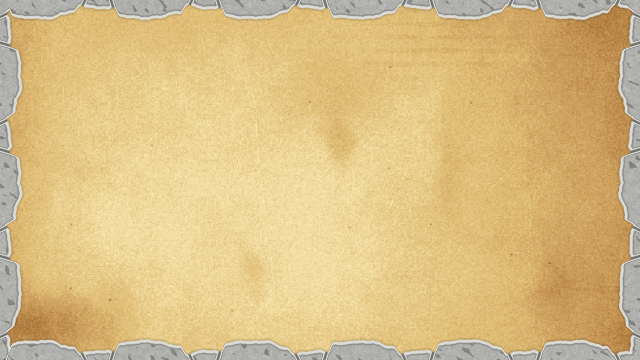
Give the GLSL for this texture, as a WebGL 2 fragment shader.

```glsl
#version 300 es
precision highp float;
// Aged parchment with stains, creases and grain, framed by chipped grey stones.
uniform vec2 u_resolution;
out vec4 outColor;

const float CELLS = 3.375; // stone periods per canvas height

vec2 hash2(vec2 p) {
    vec3 q = fract(p.xyx * vec3(0.1031, 0.1030, 0.0973));
    q += dot(q, q.yzx + 33.33);
    return fract((q.xx + q.yz) * q.zy);
}

float corner(vec2 cell, vec2 offset, vec2 f) {
    return dot(hash2(cell + offset) * 2.0 - 1.0, f - offset);
}

// Gradient noise, roughly -0.7 to 0.7
float noise(vec2 p) {
    vec2 i = floor(p), f = p - i;
    vec2 u = f * f * f * (f * (f * 6.0 - 15.0) + 10.0);
    return mix(mix(corner(i, vec2(0, 0), f), corner(i, vec2(1, 0), f), u.x),
               mix(corner(i, vec2(0, 1), f), corner(i, vec2(1, 1), f), u.x), u.y);
}

float fbm(vec2 p) {
    float sum = 0.0, amp = 1.0;
    for (int i = 0; i < 5; i++) {
        sum += amp * noise(p);
        p = mat2(1.6, 1.2, -1.2, 1.6) * p + 7.3;
        amp *= 0.6;
    }
    return sum;
}

// Soft elliptical spot
float spot(vec2 p, vec2 center, vec2 radius) {
    vec2 d = (p - center) / radius;
    return exp(-dot(d, d));
}

// Embossed fold: a light ridge with a dark side, broken up along its length
float crease(vec2 p, vec2 a, vec2 b, float width) {
    vec2 ab = b - a, ap = p - a;
    float len = length(ab), along = dot(ap, ab) / (len * len);
    float d = (ab.x * ap.y - ab.y * ap.x) / len + 0.02 * noise(p * 6.0) + 0.003 * noise(p * 40.0);
    float mask = smoothstep(0.0, 0.2, along) * smoothstep(1.0, 0.8, along);
    mask *= smoothstep(-0.3, 0.3, noise(p * 22.0));
    float side = (d - 1.8 * width) / width;
    return mask * (exp(-d * d / (width * width)) - 0.8 * exp(-side * side));
}

// Brightness of the parchment, 0 brown to 1 cream
float paperTone(vec2 p) {
    vec2 w = p + 0.05 * vec2(fbm(p * 7.0), fbm(p * 7.0 + 19.0));
    float tone = 0.72;
    // Broad light and shade
    tone += 0.21 * spot(w, vec2(0.50, 0.40), vec2(0.40, 0.42));
    tone += 0.18 * spot(w, vec2(0.98, 0.38), vec2(0.36, 0.36));
    tone -= 0.28 * smoothstep(1.10, 1.72, w.x);
    tone -= 0.20 * smoothstep(0.18, 0.02, w.x);
    tone -= 0.10 * smoothstep(1.62, 1.75, w.x);
    tone -= 0.08 * smoothstep(0.80, 1.0, w.y);
    // Stains
    tone -= 0.48 * spot(w, vec2(0.15, 0.09), vec2(0.19, 0.11));
    tone -= 0.17 * spot(w, vec2(0.93, 0.74), vec2(0.11, 0.12));
    tone -= 0.28 * spot(w, vec2(0.935, 0.60), vec2(0.035, 0.07));
    tone -= 0.16 * spot(w, vec2(1.26, 0.55), vec2(0.04, 0.16));
    tone -= 0.20 * spot(w, vec2(1.54, 0.21), vec2(0.06, 0.09));
    tone -= 0.15 * spot(w, vec2(0.69, 0.25), vec2(0.04, 0.08));
    tone -= 0.18 * spot(w, vec2(1.68, 0.09), vec2(0.16, 0.12));
    tone -= 0.14 * spot(w, vec2(1.66, 0.84), vec2(0.18, 0.18));
    // Faint broken horizontal bands
    float bands = smoothstep(0.0, 1.0, sin(p.y * 170.0 + noise(p * 8.0)) + noise(p * vec2(14.0, 40.0)));
    tone -= 0.11 * bands * spot(w, vec2(1.17, 0.87), vec2(0.18, 0.09));
    return tone + 0.12 * fbm(p * 4.0) + 0.06 * fbm(p * 22.0);
}

// Fine grain that reads alike in light and dark areas
float grain(vec2 p) {
    return 0.6 * noise(p * 75.0) + noise(p * 140.0 + 5.0) + 1.1 * noise(p * 260.0 + 9.0);
}

float creases(vec2 p) {
    float sum = crease(p, vec2(0.67, 0.95), vec2(0.76, 0.28), 0.002);
    sum += crease(p, vec2(1.46, 0.72), vec2(1.48, 0.03), 0.002);
    sum += crease(p, vec2(1.03, 0.28), vec2(1.14, 0.56), 0.002);
    for (int i = 0; i < 36; i++) {
        vec2 start = hash2(vec2(i, 3.0)) * vec2(1.5, 0.75) + 0.1;
        vec2 r = hash2(vec2(i, 11.0));
        float angle = 0.1 + 1.7 * r.x;
        vec2 end = start + (0.06 + 0.18 * r.y) * vec2(cos(angle), sin(angle));
        sum += 0.7 * crease(p, start, end, 0.0016);
    }
    return sum;
}

// Small dark flecks, a few per canvas
float flecks(vec2 p) {
    vec2 g = p * 9.0, id = floor(g), r = hash2(id + 41.0);
    float d = length(fract(g) - 0.2 - 0.6 * r);
    return step(0.88, r.x) * smoothstep(0.045, 0.015, d);
}

vec3 paperColor(float tone) {
    vec3 c = mix(vec3(0.64, 0.43, 0.20), vec3(0.80, 0.62, 0.36), smoothstep(0.0, 0.42, tone));
    c = mix(c, vec3(0.88, 0.75, 0.47), smoothstep(0.35, 0.72, tone));
    return mix(c, vec3(0.95, 0.87, 0.64), smoothstep(0.66, 1.04, tone));
}

// One side of the frame: x = depth inside the stone, y = distance to a joint
vec2 stoneSide(float along, float inset, float extra) {
    float t = fract(along);
    float depth = mix(0.09, 0.165, smoothstep(0.0, 0.05, t)) + 0.015 * smoothstep(0.05, 0.3, t)
        - 0.055 * smoothstep(0.40, 0.60, t) - 0.055 * smoothstep(0.62, 0.68, t)
        + 0.02 * smoothstep(0.70, 0.98, t) + extra;
    depth += 0.022 * noise(vec2(along * 9.0, extra * 50.0)) + 0.012 * noise(vec2(along * 23.0, 4.0));
    float lead = along + 0.03 - 0.30 * inset, tail = along - 0.73 + 0.5 * inset;
    float joint = min(abs(lead - round(lead)), abs(tail - round(tail)));
    return vec2(depth - 0.02 * exp(-joint * joint * 900.0) - inset, joint);
}

vec2 deeper(vec2 a, vec2 b) { return a.x > b.x ? a : b; }

vec3 stoneColor(vec2 c, vec2 stone, float aa) {
    float inner = min(stone.x, 2.0 * (stone.y - 0.010));
    float grey = 0.69 + 0.06 * noise(c * 16.0) + 0.08 * noise(c * 45.0);
    float pits = noise(mat2(0.8, 0.6, -0.6, 0.8) * c * vec2(10.0, 21.0));
    grey -= 0.17 * smoothstep(0.24, 0.34, pits);
    grey = mix(grey, 0.52, 0.75 * smoothstep(0.016, 0.0, abs(inner - 0.034)));
    grey = mix(grey, 0.86, smoothstep(0.026 + aa, 0.026 - aa, inner));
    grey = mix(grey, 0.44, smoothstep(aa, -aa, stone.y - 0.012));
    return grey * vec3(1.0, 1.0, 0.985);
}

void main() {
    vec2 p = gl_FragCoord.xy / u_resolution.y;
    vec2 c = p * CELLS, size = CELLS * u_resolution / u_resolution.y;
    float aa = 0.8 * CELLS / u_resolution.y;

    // Parchment
    float relief = 0.8 * creases(p) + grain(p);
    vec3 color = paperColor(paperTone(p) + 0.08 * relief - 0.4 * flecks(p));
    color += 0.045 * relief * vec3(0.8, 1.0, 1.2);

    // Stone frame
    float down = size.y - c.y;
    vec2 stone = deeper(stoneSide(c.x - 0.07, down, 0.0), stoneSide(c.x - 0.07, c.y, 0.005));
    stone = deeper(stone, stoneSide(down - 0.43, c.x, 0.020));
    stone = deeper(stone, stoneSide(down - 0.43, size.x - c.x, 0.015));
    color *= 1.0 - 0.15 * smoothstep(-0.03, 0.0, stone.x);
    color = mix(color, stoneColor(c, stone, aa), smoothstep(-aa, aa, stone.x));
    outColor = vec4(color, 1.0);
}
```
